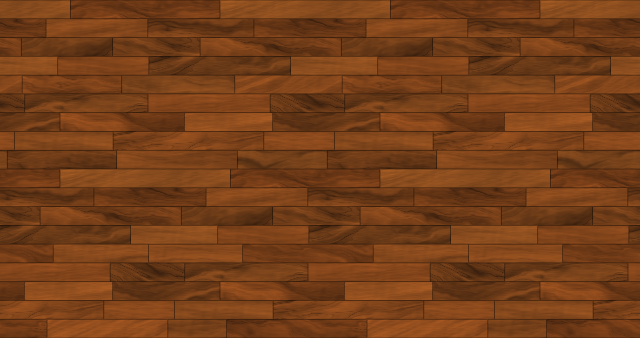
Give the GLSL for this texture, as a WebGL 1 fragment shader.

```glsl
precision highp float;
uniform vec2 u_resolution;

const vec2 TILES = vec2(2.0, 2.0);      // repeats across and down
const float ROWS = 9.0;                 // plank rows per tile
const float TILE_SHIFT = 0.5;           // sideways step of each lower tile
const float TILE_LENGTH = 17.0;         // tile width in row heights
const float JOINT_JITTER = 0.56;        // spread of plank lengths
const float SEAM_HALF_WIDTH = 0.025;    // in row heights
const float SEAM_DARKNESS = 0.42;
const vec3 DARK_WOOD = vec3(0.21, 0.118, 0.052);
const vec3 LIGHT_WOOD = vec3(0.66, 0.368, 0.145);
const vec3 RED_TINT = vec3(1.04, 0.94, 0.88);

float hash(vec2 p) {
  vec3 q = fract(p.xyx * vec3(0.1031, 0.1030, 0.0973));
  q += dot(q, q.yzx + 33.33);
  return fract((q.x + q.y) * q.z);
}

float noise(vec2 p) {
  vec2 i = floor(p);
  vec2 f = fract(p);
  f = f * f * (3.0 - 2.0 * f);
  return mix(mix(hash(i), hash(i + vec2(1.0, 0.0)), f.x),
             mix(hash(i + vec2(0.0, 1.0)), hash(i + vec2(1.0, 1.0)), f.x), f.y);
}

float fbm(vec2 p) {
  float sum = 0.0;
  float amplitude = 0.533;
  for (int i = 0; i < 4; i++) {
    sum += amplitude * noise(p);
    p = p * 2.03 + 17.3;
    amplitude *= 0.5;
  }
  return sum;
}

// Position of a plank end, wrapping around the tile
float joint(float index, float count, float row) {
  float wrapped = mod(index, count);
  return index + JOINT_JITTER * (hash(vec2(wrapped + 3.0, row * 7.0 + 11.0)) - 0.5);
}

// Lightness of the wood at a point on one plank, in row heights
float woodTone(vec2 p, vec2 id) {
  vec2 seed = vec2(hash(id + 5.1), hash(id + 23.7)) * 90.0 + 10.0;
  float base = hash(id + 41.3);
  float figure = mix(1.0, 0.35, smoothstep(0.35, 0.8, base));
  float lean = hash(id + 67.9) * 2.0 - 1.0;

  // Grain direction, bent by slow waves
  vec2 grain = vec2(p.x, p.y + 0.5 * lean * lean * lean * p.x);
  float bend = fbm(grain * vec2(0.4, 0.9) + seed) - 0.5;
  grain.y += 1.7 * figure * bend;

  float bands = fbm(grain * vec2(0.22, 2.6) + seed.yx) - 0.5;
  float fibres = noise(grain * vec2(0.9, 11.0) + seed) - 0.5;
  float pores = noise(p * vec2(3.5, 19.0) + seed.yx) - 0.5;
  float ripple = noise(vec2(p.x * 5.0 + p.y, p.y * 0.8) + seed) - 0.5;

  // Thin dark growth lines gathered into patches
  float ridge = 1.0 - abs(2.0 * noise(grain * vec2(0.3, 4.2) + seed * 1.3) - 1.0);
  float patches = smoothstep(0.42, 0.72, fbm(p * vec2(0.3, 0.6) + seed * 0.7));
  float veins = pow(ridge, 7.0) * patches * figure;

  float tone = mix(0.40, 0.77, base);
  tone += bands * mix(0.3, 0.75, figure) + bend * 0.3 * figure;
  tone += fibres * 0.13 + pores * 0.09 + ripple * 0.05;
  return tone - 0.3 * veins;
}

void main() {
  vec2 uv = gl_FragCoord.xy / u_resolution;
  float pixel = TILES.y * ROWS / u_resolution.y;

  // Row within the tile, counted from the top
  float down = (1.0 - uv.y) * TILES.y * ROWS;
  float tileRow = floor(down / ROWS);
  float row = mod(floor(down), ROWS);
  float across = fract(down);

  // Every fourth row differs from one tile to the next below
  float loose = step(0.5, row) * (1.0 - step(0.5, mod(row, 4.0)));
  float rowId = row + loose * ROWS * tileRow;

  // Plank along the row
  float count = row < 0.5 ? 2.0 : 3.0;
  float x = uv.x * TILES.x + TILE_SHIFT * tileRow;
  float along = fract(x + hash(vec2(rowId * 3.0 + 2.0, 8.0))) * count;
  float plank = floor(along);
  if (along < joint(plank, count, rowId)) plank -= 1.0;
  if (along >= joint(plank + 1.0, count, rowId)) plank += 1.0;
  float unitLength = TILE_LENGTH / count;
  float fromStart = (along - joint(plank, count, rowId)) * unitLength;
  float toEnd = (joint(plank + 1.0, count, rowId) - along) * unitLength;
  vec2 id = vec2(mod(plank, count) * 13.0 + 1.0, rowId * 5.0 + 3.0);

  // Wood colour
  float tone = clamp(woodTone(vec2(fromStart, across), id), 0.05, 1.0);
  vec3 color = mix(DARK_WOOD, LIGHT_WOOD, tone);
  color *= mix(vec3(1.0), RED_TINT, hash(id + 88.0) * 0.8);

  // Dark seams around each plank
  float edge = min(min(fromStart, toEnd), min(across, 1.0 - across));
  float seam = 1.0 - smoothstep(SEAM_HALF_WIDTH - 0.5 * pixel, SEAM_HALF_WIDTH + 0.5 * pixel, edge);
  color *= 1.0 - SEAM_DARKNESS * seam;

  gl_FragColor = vec4(color, 1.0);
}
```
